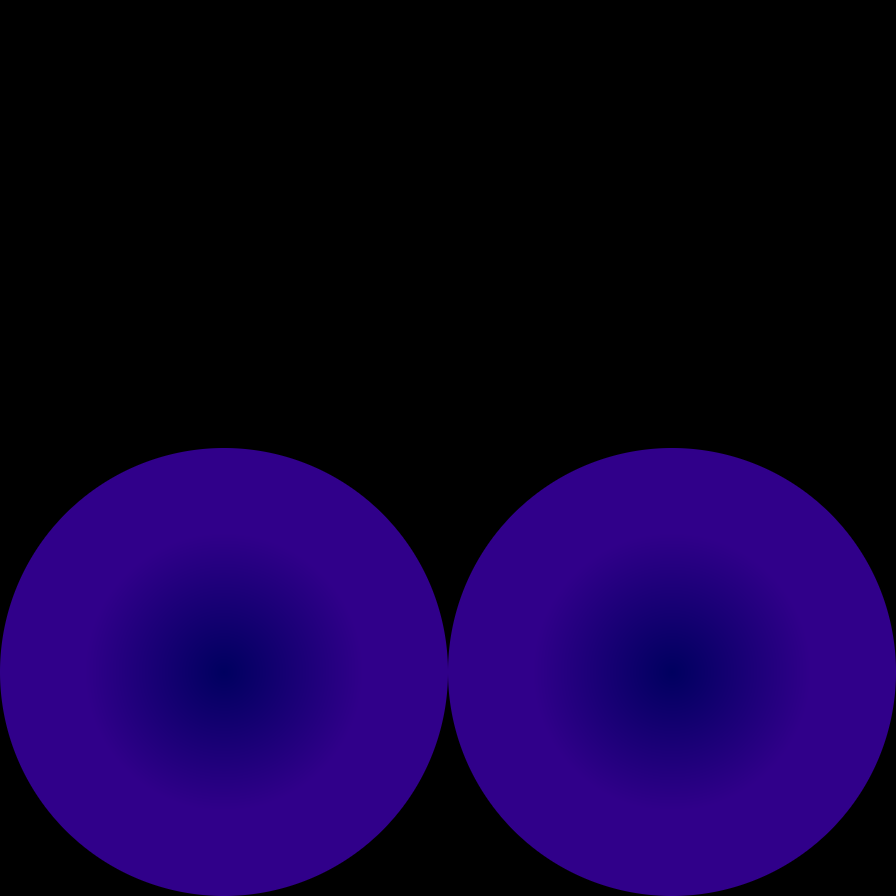
A Shadertoy shader for this background:

```glsl
// Two touching violet discs with dark blue centres along the bottom of a black field.

const vec3 BACKGROUND = vec3(0.0);
const vec3 CORE_BLUE = vec3(0.0, 0.0, 0.375);
const vec3 RIM_VIOLET = vec3(0.19, 0.0, 0.541);

const float DISC_RADIUS = 0.25;
const float CORE_RADIUS = 0.156;

// Offset from the centre of the nearest disc in the bottom row
vec2 discOffset(vec2 uv, float radius) {
    float spacing = 2.0 * radius;
    return vec2(mod(uv.x, spacing) - radius, uv.y - radius);
}

// Coverage of a disc with an edge one pixel wide
float discMask(float dist, float radius, float pixel) {
    return clamp(0.5 + (radius - dist) / pixel, 0.0, 1.0);
}

// Linear radial blend from the core to the rim
vec3 discColor(float dist, float coreRadius) {
    return mix(CORE_BLUE, RIM_VIOLET, clamp(dist / coreRadius, 0.0, 1.0));
}

void mainImage(out vec4 fragColor, in vec2 fragCoord) {
    vec2 uv = fragCoord / iResolution.xy;
    float pixel = 1.0 / min(iResolution.x, iResolution.y);

    float dist = length(discOffset(uv, DISC_RADIUS));
    float mask = discMask(dist, DISC_RADIUS, pixel);

    vec3 color = mix(BACKGROUND, discColor(dist, CORE_RADIUS), mask);
    fragColor = vec4(color, 1.0);
}
```
